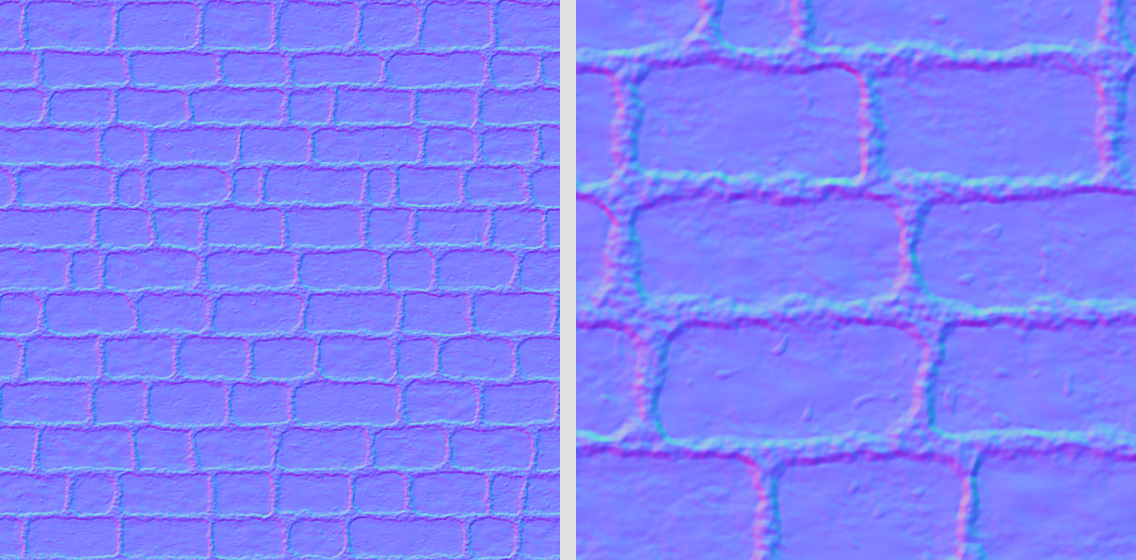
Left, the full canvas; right, a detail of the centre.
Give the GLSL for this texture map, as a Shadertoy shader.

```glsl
// Tangent-space normal map of a weathered brick wall: thirteen uneven courses
// of rounded bricks. A tiling height field (brick bevels, rough mortar, grain,
// pits) is differentiated and encoded as colour, with green facing down.

const float COURSES = 13.0;
const float COURSE_SWAY = 0.009;     // slow drift of course heights
const float TOP_COURSE_EXTRA = 0.0154;
const float JOINT_JITTER = 0.64;     // share of a mean brick width
const float JOINT_GAP = 0.0003;      // half width of flat mortar
const float BEVEL_WIDTH = 0.0076;
const float BRICK_HEIGHT = 0.0026;
const float PILLOW_HEIGHT = 0.0006;
const vec2 RADIUS_RANGE = vec2(0.011, 0.028);
const vec2 BRICK_SKEW = vec2(0.16, 0.035);
const float EDGE_WANDER = 0.0070;
const float EDGE_CHIPPING = 0.0036;
const float MORTAR_ROUGHNESS = 0.0013;
const float GRAIN_HEIGHT = 0.00042;
const float DENT_HEIGHT = 0.0009;
const float PIT_DEPTH = 0.0009;
const float SAMPLE_STEP = 0.0008;
const float TAU = 6.28319;

vec3 hash3(vec2 cell, float seed) {
    uvec3 v = uvec3(vec3(cell, seed)) * 1664525u + 1013904223u;
    v.x += v.y * v.z; v.y += v.z * v.x; v.z += v.x * v.y;
    v ^= v >> 16u;
    v.x += v.y * v.z; v.y += v.z * v.x; v.z += v.x * v.y;
    return vec3(v >> 8u) / 16777216.0;
}

float cornerRamp(vec2 cell, vec2 offset, vec2 f, vec2 period, float seed) {
    float angle = TAU * hash3(mod(cell + offset, period), seed).x;
    return dot(vec2(cos(angle), sin(angle)), f - offset);
}

// Gradient noise that tiles over the unit square
float noise(vec2 uv, vec2 period, float seed) {
    vec2 x = uv * period;
    vec2 cell = floor(x), f = x - cell;
    vec2 w = f * f * f * (f * (f * 6.0 - 15.0) + 10.0);
    vec2 e = vec2(0.0, 1.0);
    return mix(
        mix(cornerRamp(cell, e.xx, f, period, seed), cornerRamp(cell, e.yx, f, period, seed), w.x),
        mix(cornerRamp(cell, e.xy, f, period, seed), cornerRamp(cell, e.yy, f, period, seed), w.x), w.y);
}

// Upper edge of a course, measured down from the top
float courseEdge(float k) {
    return k / COURSES + COURSE_SWAY * (cos(TAU * k / COURSES) - 1.0)
         + TOP_COURSE_EXTRA * k * exp(1.5 * (1.0 - k));
}

float bricksInCourse(float row) {
    if (row == 4.0) return 9.0;
    return row > 4.0 && mod(row, 3.0) == 2.0 ? 8.0 : 7.0;
}

// Signed distance to the brick around q; also returns its random values
float brickDistance(vec2 q, out vec3 random) {
    q = fract(q);
    float row = 0.0;
    for (float k = 1.0; k < COURSES; k++) row += step(courseEdge(k), q.y);

    float count = bricksInCourse(row);
    float phase = fract(0.2 + 0.5 * row + 0.4 * hash3(vec2(row, 0.0), 11.0).x);
    float x = q.x * count - phase;
    float first = floor(x), left = -9.0, right = 99.0, id = 0.0;
    for (float j = -1.0; j < 3.0; j++) {
        float index = mod(first + j, count);
        float joint = first + j + JOINT_JITTER * (hash3(vec2(index, row), 12.0).x - 0.5);
        if (joint <= x) { left = joint; id = index; }
        else right = min(right, joint);
    }
    random = hash3(vec2(id, row), 13.0);

    vec2 low = vec2((left + phase) / count, courseEdge(row));
    vec2 high = vec2((right + phase) / count, courseEdge(row + 1.0));
    vec2 halfSize = 0.5 * (high - low) - JOINT_GAP - 0.0012 * random.yz;
    float radius = mix(RADIUS_RANGE.x, RADIUS_RANGE.y, random.x);
    radius = min(radius, 0.8 * min(halfSize.x, halfSize.y));
    vec2 p = q - 0.5 * (low + high);
    p += BRICK_SKEW * (random.zx - 0.5) * p.yx;
    vec2 d = abs(p) - halfSize + radius;
    return length(max(d, 0.0)) + min(max(d.x, d.y), 0.0) - radius;
}

float wallHeight(vec2 q) {
    // Ragged outlines
    vec2 wander = vec2(noise(q, vec2(19.0), 1.0), noise(q, vec2(16.0, 23.0), 2.0));
    vec2 chips = vec2(noise(q, vec2(61.0), 3.0), noise(q, vec2(67.0, 83.0), 4.0));
    vec3 random;
    float d = brickDistance(q + EDGE_WANDER * wander + EDGE_CHIPPING * chips, random);

    // Bevels of varying softness on a slightly domed brick
    float patches = noise(q, vec2(27.0, 31.0), 14.0);
    float h = BRICK_HEIGHT * (1.0 - smoothstep(-BEVEL_WIDTH * (1.0 + 0.7 * patches), 0.0, d));
    h += PILLOW_HEIGHT * (1.0 + patches) * smoothstep(0.004, 0.018, -d);

    // Broad dents, patchy horizontal grain and scattered pits
    float face = smoothstep(0.0, 0.012, -d);
    float dents = noise(q, vec2(26.0, 46.0), 5.0) + 0.7 * noise(q, vec2(53.0, 79.0), 6.0);
    float grain = noise(q, vec2(105.0, 165.0), 7.0) + 0.5 * noise(q, vec2(210.0, 250.0), 8.0);
    float pits = smoothstep(0.32, 0.55, noise(q, vec2(71.0), 9.0));
    h += DENT_HEIGHT * face * dents * (0.4 + random.y);
    h += GRAIN_HEIGHT * grain * clamp(0.7 + 1.6 * patches, 0.2, 1.5);
    h -= PIT_DEPTH * face * pits * random.z;

    // Crumbling mortar
    float mortar = smoothstep(-0.011, -0.002, d);
    float crumbs = noise(q, vec2(115.0, 150.0), 10.0) + 0.5 * noise(q, vec2(220.0), 15.0);
    return h + MORTAR_ROUGHNESS * mortar * crumbs;
}

void mainImage(out vec4 fragColor, in vec2 fragCoord) {
    vec2 uv = fragCoord / iResolution.xy;
    vec2 q = vec2(uv.x, 1.0 - uv.y);
    vec2 e = vec2(SAMPLE_STEP, 0.0);
    vec2 slope = vec2(wallHeight(q + e.xy) - wallHeight(q - e.xy),
                      wallHeight(q + e.yx) - wallHeight(q - e.yx)) / (2.0 * SAMPLE_STEP);
    fragColor = vec4(0.5 + 0.5 * normalize(vec3(-slope, 1.0)), 1.0);
}
```
